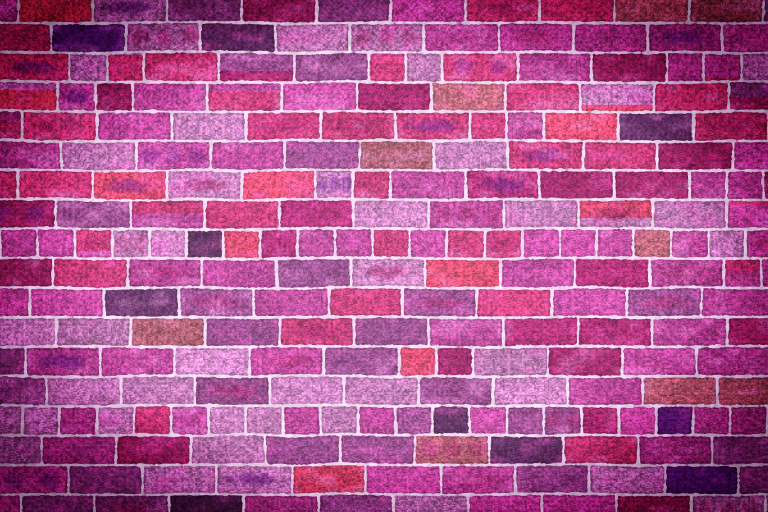
A Shadertoy shader for this texture:

```glsl
// Weathered magenta brick wall with pale mortar, two header courses and dark corners.

const float ROWS = 17.39;          // courses down the canvas
const float COLS = 10.3;           // full bricks across the canvas
const float TOP_CUT = 0.22;        // part of the first course hidden above the canvas
const float ASPECT = 2.53;         // brick length in course heights
const float MORTAR = 0.046;        // half width of a joint, in course heights
const float ROUNDING = 0.06;
const float ROUGHNESS = 0.08;      // raggedness of brick edges
const float GRAIN = 0.80;
const float SPLIT_CHANCE = 0.04;   // full bricks cut into two halves

const vec3 MORTAR_COLOR = vec3(0.98, 0.88, 0.98);
const vec3 ORCHID  = vec3(0.79, 0.32, 0.65);
const vec3 MAUVE   = vec3(0.81, 0.52, 0.76);
const vec3 PLUM    = vec3(0.64, 0.33, 0.59);
const vec3 WINE    = vec3(0.70, 0.20, 0.47);
const vec3 ROSE    = vec3(0.83, 0.27, 0.51);
const vec3 CORAL   = vec3(0.91, 0.32, 0.47);
const vec3 VIOLET  = vec3(0.47, 0.17, 0.57);
const vec3 SOOT    = vec3(0.42, 0.23, 0.42);
const vec3 OCHRE   = vec3(0.76, 0.42, 0.50);

// Horizontal start of each course, in brick lengths
const float SHIFT[18] = float[18](
    0.24, 0.69, 0.94, 0.78, 0.30, 0.82, 0.24, 0.75, 0.50,
    0.71, 0.40, 0.75, 0.35, 0.62, 0.30, 0.56, 0.91, 0.27);

float hash(vec2 p) {
    return fract(sin(dot(p, vec2(127.1, 311.7))) * 43758.55);
}

float noise(vec2 p) {
    vec2 i = floor(p), f = fract(p);
    f = f * f * (3.0 - 2.0 * f);
    return mix(mix(hash(i), hash(i + vec2(1, 0)), f.x),
               mix(hash(i + vec2(0, 1)), hash(i + vec2(1, 1)), f.x), f.y);
}

float roundedBox(vec2 p, vec2 halfSize, float r) {
    vec2 q = abs(p) - halfSize + r;
    return length(max(q, 0.0)) + min(max(q.x, q.y), 0.0) - r;
}

// Base colour of one brick; warm bricks gather in the upper courses
vec3 brickColor(vec2 id, float height, bool header) {
    float pick = hash(id + 3.7);
    float warmth = 0.13 + 0.45 * exp(-pow((height - 0.68) / 0.18, 2.0));
    vec3 cool = pick < 0.42 ? ORCHID : pick < 0.72 ? MAUVE : pick < 0.92 ? PLUM : WINE;
    vec3 warm = pick < 0.50 ? ROSE : pick < 0.72 ? CORAL : WINE;
    vec3 c = hash(id + 9.1) < warmth ? warm : cool;
    float odd = hash(id + 17.3) / (header ? 2.5 : 1.0);
    c = odd < 0.012 ? VIOLET : odd < 0.03 ? SOOT : odd < 0.05 ? OCHRE : c;
    return c * (0.94 + 0.14 * hash(id + 5.9));
}

// Stains on some bricks: a long central smear or a row of faint blots
vec3 stain(vec3 c, vec2 p, vec2 halfSize, vec2 id) {
    float kind = hash(id + 23.1);
    float ragged = 0.5 * (noise(p * 6.0 + id * 7.0) - 0.5);
    vec3 tint = hash(id + 29.7) < 0.4 ? VIOLET : WINE;
    float smear = 1.0 - smoothstep(0.3, 1.0, length(p / halfSize * vec2(1.1, 1.5)) + ragged);
    float pitch = 2.0 * halfSize.x / (kind < 0.15 ? 2.0 : 3.0);
    vec2 blotPos = vec2(mod(p.x + halfSize.x, pitch) - 0.5 * pitch, p.y);
    float blot = 1.0 - smoothstep(0.15, 0.38, length(blotPos) + 0.5 * ragged);
    float amount = kind < 0.13 ? smear : kind < 0.17 ? 0.8 * blot : 0.0;
    return mix(c, tint, 0.55 * amount);
}

void mainImage(out vec4 fragColor, in vec2 fragCoord) {
    vec2 uv = fragCoord / iResolution.xy;
    vec2 wall = vec2(uv.x * COLS * ASPECT, (1.0 - uv.y) * ROWS + TOP_CUT);
    float pixel = ROWS / iResolution.y;

    // Slightly uneven courses
    vec2 bent = wall + 0.07 * (vec2(noise(wall * 0.8), noise(wall * 0.6 + 40.0)) - 0.5);
    float row = clamp(floor(bent.y), 0.0, 17.0);
    bool header = row == 8.0 || row == 14.0;

    // Locate the brick, halving it in header courses and at random
    float x = bent.x / ASPECT - SHIFT[int(row)];
    vec2 id = vec2(floor(x), row);
    float chance = row == 2.0 ? 0.45 : SPLIT_CHANCE;
    float span = header || hash(id + 1.3) < chance ? 0.5 : 1.0;
    id.x = floor(x / span) * span;
    vec2 p = vec2((x - id.x - 0.5 * span) * ASPECT, bent.y - row - 0.5);
    vec2 halfSize = vec2(0.5 * span * ASPECT, 0.5) - MORTAR;

    // Ragged brick outline
    float chips = 0.5 * noise(wall * 5.0) + 0.5 * noise(wall * 13.0) - 0.5;
    float edge = roundedBox(p, halfSize, ROUNDING) + ROUGHNESS * chips;
    float soft = max(0.5 * pixel, 0.025);
    float brickMask = 1.0 - smoothstep(-soft, soft, edge);

    // Brick face: stains, cloudy wear, grain and a darker rim
    vec3 brick = stain(brickColor(id, uv.y, header), p, halfSize, id);
    float cloud = noise(p * vec2(1.6, 3.0) + id * 11.0);
    float grain = 0.45 * noise(wall * 12.0 + 60.0) + 0.55 * noise(wall * 23.0);
    vec3 wear = hash(id + 31.0) < 0.5 ? ORCHID : MAUVE;
    brick = mix(brick, wear, 0.40 * smoothstep(0.5, 0.95, cloud));
    brick *= 1.0 + GRAIN * (grain - 0.5) + 0.16 * (cloud - 0.5);
    brick *= 1.0 - 0.14 * smoothstep(-0.10, 0.0, edge);

    vec3 joint = MORTAR_COLOR * (0.92 + 0.14 * noise(wall * 7.0 + 90.0));
    vec3 color = mix(joint, brick, brickMask);

    // Pale glow in the middle, deep magenta shade towards the corners
    float radius = length(uv * 2.0 - 1.0);
    color = mix(color, MORTAR_COLOR, 0.07 * exp(-3.0 * radius * radius));
    float shade = smoothstep(0.72, 1.34, radius);
    color = pow(clamp(color, 0.0, 1.0), 1.0 + shade * vec3(0.8, 1.3, 0.9));
    color *= 1.0 - 0.42 * shade;

    fragColor = vec4(color, 1.0);
}
```
